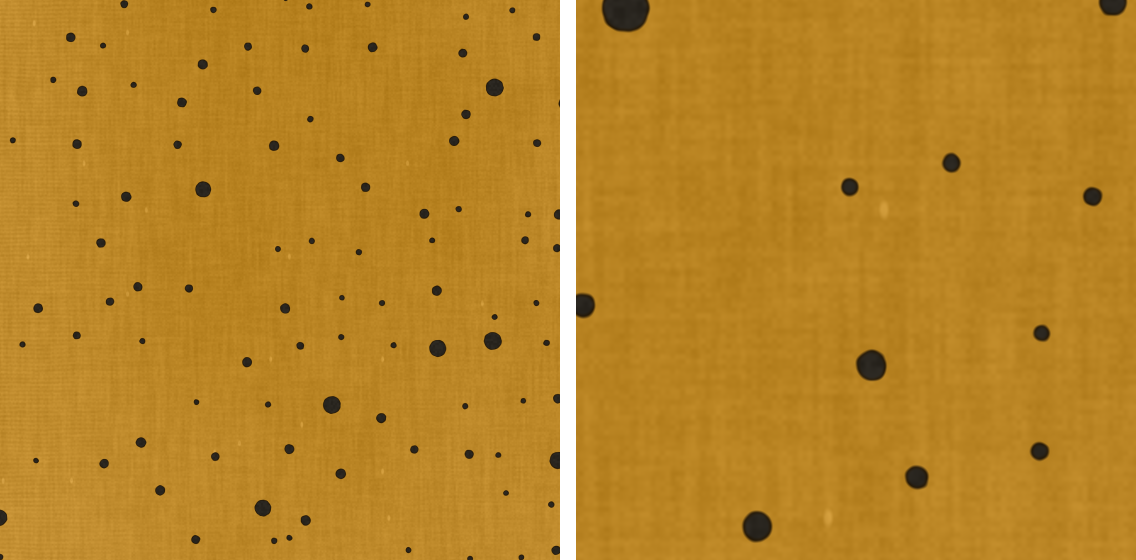
Left: the whole. Right: its middle third, enlarged.
Write a WebGL 2 fragment shader that draws this texture.

```glsl
#version 300 es
precision highp float;

uniform vec2 u_resolution;
out vec4 fragColor;

// Integer hash of a lattice point, result in 0..1
float hash(vec2 cell, uint seed) {
    uvec2 c = uvec2(ivec2(cell));
    uint h = c.x * 1597334677u ^ c.y * 3812015801u ^ seed * 2654435769u;
    h = (h ^ (h >> 16)) * 2246822519u;
    h = (h ^ (h >> 13)) * 3266489917u;
    return float((h ^ (h >> 16)) >> 8) / 16777216.0;
}

// Smooth value noise in -1..1
float noise(vec2 p, uint seed) {
    vec2 i = floor(p), f = fract(p);
    f = f * f * (3.0 - 2.0 * f);
    float low = mix(hash(i, seed), hash(i + vec2(1, 0), seed), f.x);
    float high = mix(hash(i + vec2(0, 1), seed), hash(i + vec2(1, 1), seed), f.x);
    return 2.0 * mix(low, high, f.y) - 1.0;
}

// Fine vertical threads, fainter cross threads, grain and ribs on the left
float weave(vec2 p) {
    float threads = 0.017 * noise(p * vec2(250, 24), 1u)
                  + 0.012 * noise(p * vec2(120, 11), 2u);
    float cross = 0.012 * noise(p * vec2(28, 230), 3u);
    float grain = 0.016 * noise(p * 330.0, 4u);
    float ribFade = mix(0.003, 0.013, smoothstep(0.35, 0.0, p.x));
    float ribs = ribFade * sin(6.2832 * (p.y * 132.0 + 0.25 * noise(p * 14.0, 5u)));
    return threads + cross + grain + ribs;
}

vec3 cloth(vec2 p) {
    // Slow shading, paler towards the left, right and bottom
    float pale = 0.12 + 0.55 * smoothstep(0.45, 0.0, p.x)
               + 0.35 * smoothstep(0.5, 0.0, p.y)
               + 0.25 * smoothstep(0.7, 1.0, p.x)
               + 0.16 * noise(p * 5.0, 6u);
    vec3 color = mix(vec3(0.715, 0.505, 0.12), vec3(0.765, 0.56, 0.195), clamp(pale, 0.0, 1.0));
    color += weave(p) * vec3(1.0, 0.95, 0.85);

    // Rare pale slubs
    vec2 q = p * vec2(90, 60);
    vec2 cell = floor(q);
    float slub = smoothstep(0.35, 0.1, length((fract(q) - 0.5) * vec2(1.0, 0.8)));
    return color + 0.09 * slub * step(0.9975, hash(cell, 7u));
}

float dotRadius(float pick) {
    if (pick < 0.30) return 0.0;
    if (pick < 0.365) return 0.0150;
    if (pick < 0.60) return 0.0087;
    if (pick < 0.74) return 0.0073;
    return 0.0053;
}

// Signed distance to the dot of this cell in x, its radius in y
vec2 scatteredDot(vec2 p) {
    const float cells = 11.0;
    vec2 q = p * cells + vec2(0.0, 0.45);
    q.x += 9.0 * hash(vec2(floor(q.y), 0), 8u);
    vec2 cell = floor(q);
    float radius = dotRadius(hash(cell, 9u)) * mix(0.93, 1.07, hash(cell, 10u));
    float margin = radius * cells + 0.04;
    vec2 center = mix(vec2(margin), vec2(1.0 - margin),
                      vec2(hash(cell, 11u), hash(cell, 12u)));
    float dist = length(q - cell - center) / cells - radius;
    return vec2(radius > 0.0 ? dist : 1.0, radius);
}

void main() {
    vec2 p = gl_FragCoord.xy / u_resolution.y;
    vec3 color = cloth(p);

    // Printed dots with slightly uneven, browner rims
    vec2 spot = scatteredDot(p);
    float dist = spot.x + 0.0005 * noise(p * 210.0, 13u);
    float soft = max(0.0011, 0.7 / u_resolution.y);
    float rim = smoothstep(-0.0028, -0.0002, dist);
    vec3 ink = mix(vec3(0.16, 0.145, 0.12), vec3(0.15, 0.10, 0.03), rim);
    ink += 0.02 * noise(p * 280.0, 14u);
    color = mix(color, ink, smoothstep(soft, -soft, dist));

    fragColor = vec4(color, 1.0);
}
```
